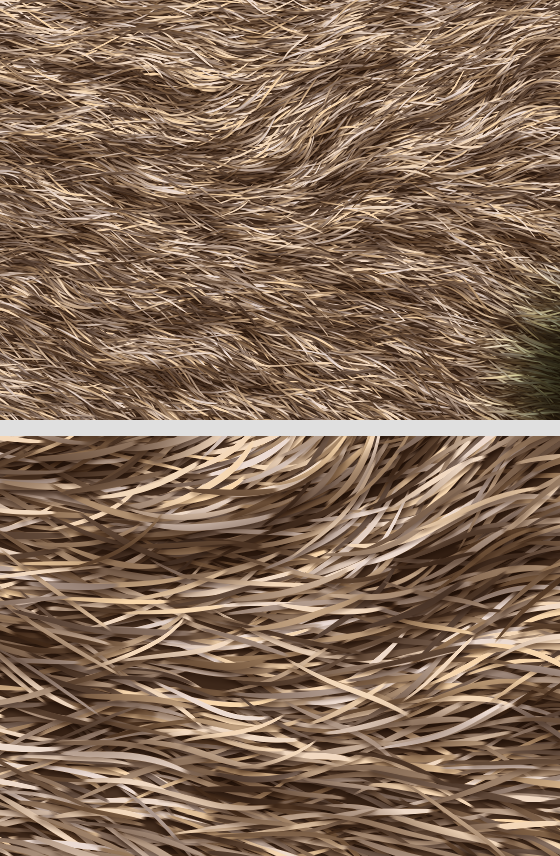
Top: the whole. Bottom: its middle third, enlarged.
Write a Shadertoy shader that draws this texture.

```glsl
// Coarse sunlit animal fur: thin overlapping hairs combed along a wavy flow, with dark clefts between locks.

vec4 hash4(vec2 p) {
    vec4 q = fract(p.xyxy * vec4(0.1031, 0.1030, 0.0973, 0.1099));
    q += dot(q, q.wzxy + 33.33);
    return fract((q.xxyz + q.yzzw) * q.zywx);
}

float gradientNoise(vec2 p) {
    vec2 i = floor(p), f = p - i;
    vec2 u = f * f * f * (f * (f * 6.0 - 15.0) + 10.0);
    vec2 e = vec2(0.0, 1.0);
    float a = dot(hash4(i + 50.0).xy * 2.0 - 1.0, f);
    float b = dot(hash4(i + 50.0 + e.yx).xy * 2.0 - 1.0, f - e.yx);
    float c = dot(hash4(i + 50.0 + e.xy).xy * 2.0 - 1.0, f - e.xy);
    float d = dot(hash4(i + 50.0 + e.yy).xy * 2.0 - 1.0, f - e.yy);
    return mix(mix(a, b, u.x), mix(c, d, u.x), u.y);
}

float bump(vec2 p, vec2 radius) {
    p /= radius;
    return exp(-dot(p, p));
}

// Direction in which the coat is combed
vec2 flow(vec2 p) {
    float angle = mix(-0.42, -0.08, p.y);
    angle += 0.85 * bump(p - vec2(0.73, 0.68), vec2(0.20, 0.24));
    angle += 0.75 * bump(p - vec2(1.17, 0.84), vec2(0.22, 0.24));
    angle += 0.55 * gradientNoise(p * 4.0) + 0.25 * gradientNoise(p * 9.0 + 7.0);
    return vec2(cos(angle), sin(angle));
}

// Noise smeared along the flow: high on locks, low in the clefts
float lockHeight(vec2 p) {
    float sum = gradientNoise(p * 15.0);
    vec2 ahead = p, behind = p;
    for (int i = 0; i < 5; i++) {
        ahead += flow(ahead) * 0.018;
        behind -= flow(behind) * 0.018;
        sum += gradientNoise(ahead * 15.0) + gradientNoise(behind * 15.0);
    }
    return smoothstep(-0.20, 0.15, sum / 11.0);
}

void mainImage(out vec4 fragColor, in vec2 fragCoord) {
    vec2 p = fragCoord / iResolution.y;
    float pixel = 1.0 / iResolution.y;
    vec2 along = flow(p);
    vec2 across = vec2(-along.y, along.x);
    float lock = lockHeight(p);

    float tone = 0.06 + 0.14 * lock;
    float warmth = 0.5;
    const float cells = 14.0;
    const int layers = 36;

    // Hairs, painted from the skin upward
    for (int k = 0; k < layers; k++) {
        float layer = float(k);
        float depth = layer / float(layers - 1);
        float light = mix(0.30 + 0.28 * depth, 1.15, lock);
        vec2 grid = p * cells + fract(layer * vec2(0.754, 0.570));
        vec2 home = floor(grid);
        for (int j = -1; j <= 1; j++) {
            for (int i = -1; i <= 1; i++) {
                vec2 id = home + vec2(i, j);
                vec4 h = hash4(id + layer * vec2(17.0, 31.0) + 3.0);
                vec4 g = fract(h * 37.0);
                vec2 d = (grid - id - h.xy) / cells;
                d = vec2(dot(d, along), dot(d, across));

                // Each hair strays a little and bends
                float stray = h.w * 2.0 - 1.0;
                float slope = 0.22 * stray + 0.40 * stray * stray * stray;
                d.y -= d.x * (slope + (g.x - 0.5) * 5.0 * d.x);

                float s = d.x / mix(0.032, 0.058, g.y);
                if (abs(s) > 1.0) continue;
                float width = mix(0.0016, 0.0029, g.z) * (1.0 - 0.6 * s * s);
                float ends = smoothstep(1.0, 0.8, abs(s));
                float cover = clamp((width - abs(d.y)) / pixel + 0.5, 0.0, 1.0) * ends;
                float shadow = smoothstep(0.006, 0.0, abs(d.y + 0.0025)) * ends;

                float hair = (0.22 + 0.98 * h.z) * light * (0.97 + 0.18 * s);
                tone = mix(tone * (1.0 - 0.28 * shadow), hair, cover);
                warmth = mix(warmth, g.w, cover);
            }
        }
    }

    // Broad lighting, falling into a dark lower right corner
    tone *= 0.94 + 0.16 * p.y;
    float corner = bump(p - vec2(1.36, 0.10), vec2(0.13, 0.17));
    tone = clamp(tone * (1.0 - 0.85 * corner), 0.0, 1.0);

    // Brown-black roots to cream tips, some golden and some pale
    vec3 color = mix(vec3(0.10, 0.05, 0.02), vec3(0.94, 0.86, 0.77),
                     pow(vec3(tone), vec3(0.90, 1.0, 1.08)));
    color *= mix(vec3(0.98, 1.0, 1.09), vec3(1.04, 0.98, 0.86), warmth);
    color = mix(color, color * vec3(0.75, 1.05, 0.9), corner);
    fragColor = vec4(color, 1.0);
}
```
